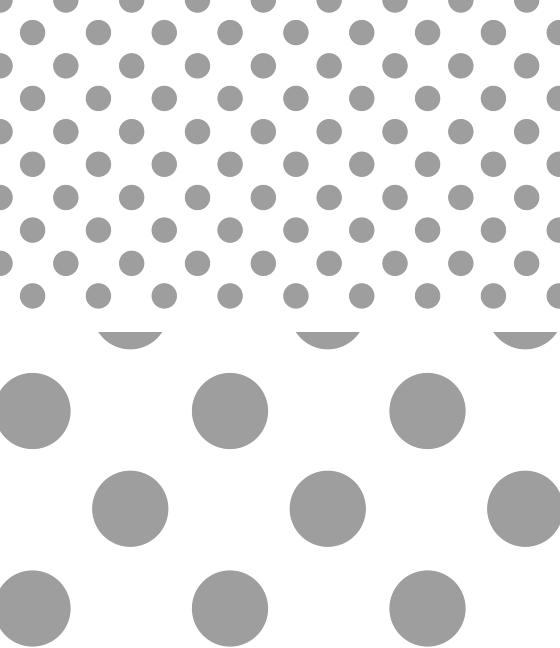
Top, the full canvas; bottom, a detail of the centre.
Write a Shadertoy shader that draws this pattern.

```glsl
// Signed distance to a disc repeated on a unit square grid
float discGrid(vec2 p, float radius) {
    return length(p - round(p)) - radius;
}

void mainImage(out vec4 fragColor, in vec2 fragCoord) {
    // Grid cells measured from the top left, 4.8 per canvas height
    vec2 fromTop = vec2(fragCoord.x, iResolution.y - fragCoord.y);
    vec2 cell = fromTop / iResolution.y * 4.8;
    float pixel = 4.8 / iResolution.y;

    // Two interleaved grids form the staggered dots
    float dist = min(discGrid(cell, 0.193), discGrid(cell - 0.495, 0.193));
    float dots = 1.0 - smoothstep(-0.6 * pixel, 0.6 * pixel, dist);

    fragColor = vec4(mix(vec3(1.0), vec3(0.62), dots), 1.0);
}
```
